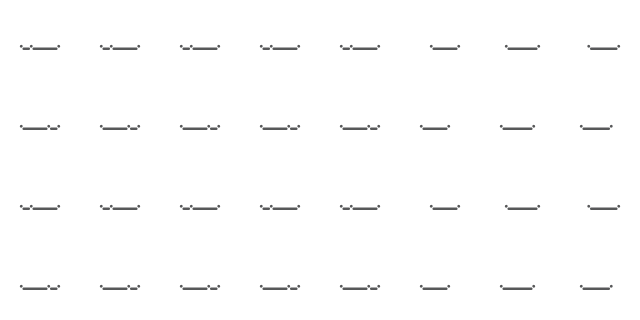
Give the GLSL for this pattern, as a Shadertoy shader.

```glsl
const vec2 REPEATS = vec2(8.0, 4.0);
const float CELL = 32.0;         // grid units per repeat
const float FULL_COLUMNS = 5.0;  // columns that keep the short bar
const float DOT_RADIUS = 0.55;
const float BAR_RADIUS = 0.5;
const float DOT_Y = 13.5;
const float BAR_Y = 12.5;
const float LEFT_X = 8.5;
const float RIGHT_X = 23.5;
const vec3 PAPER = vec3(1.0);
const vec3 INK = vec3(0.34, 0.345, 0.35);

float dotDistance(vec2 p, float x) {
    return length(p - vec2(x, DOT_Y)) - DOT_RADIUS;
}

// Rounded bar lying one unit inside the dots at its two ends
float barDistance(vec2 p, float startX, float endX) {
    float nearestX = clamp(p.x, startX + 1.0, endX - 1.0);
    return length(p - vec2(nearestX, BAR_Y)) - BAR_RADIUS;
}

float linkDistance(vec2 p, float startX, float endX) {
    float dots = min(dotDistance(p, startX), dotDistance(p, endX));
    return min(dots, barDistance(p, startX, endX));
}

// Position of the dot where the long bar begins
float jointX(float column) {
    float shortened = column - FULL_COLUMNS;
    return shortened < 0.5 ? 12.5 : 9.5 + shortened;
}

float motifDistance(vec2 p, float column) {
    float joint = jointX(column);
    float d = linkDistance(p, joint, RIGHT_X);
    if (column < FULL_COLUMNS) d = min(d, linkDistance(p, LEFT_X, joint));
    return d;
}

void mainImage(out vec4 fragColor, in vec2 fragCoord) {
    // Repeat the cell over the canvas
    vec2 grid = fragCoord / iResolution.xy * REPEATS;
    vec2 cell = floor(grid);
    vec2 p = fract(grid) * CELL;

    // Mirror alternate rows
    if (mod(cell.y, 2.0) < 0.5) p.x = CELL - p.x;

    // Antialiased ink
    float pixel = CELL * REPEATS.y / iResolution.y;
    float coverage = clamp(0.5 - motifDistance(p, cell.x) / pixel, 0.0, 1.0);
    fragColor = vec4(mix(PAPER, INK, coverage), 1.0);
}
```
